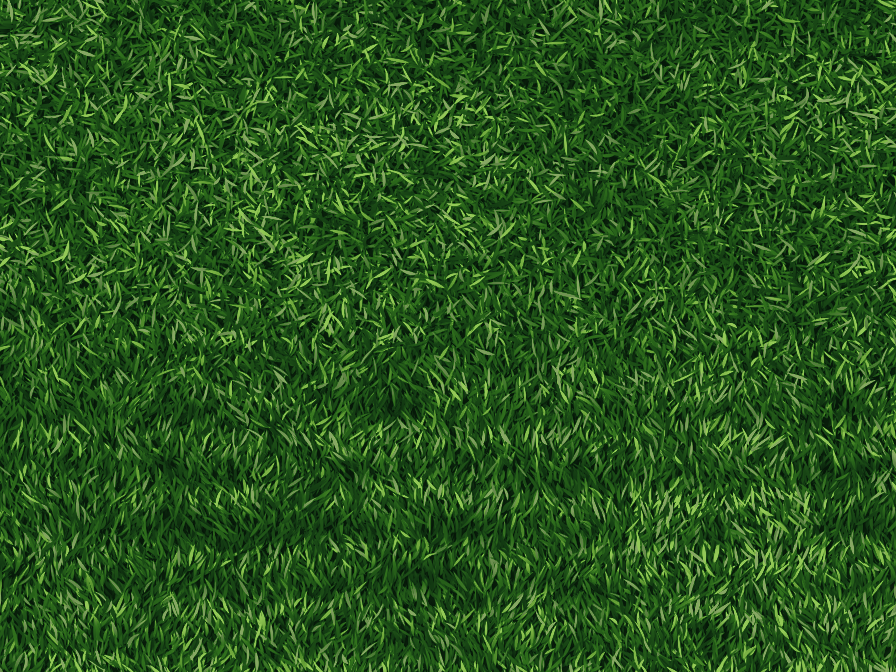
This texture is drawn by a WebGL 1 fragment shader. Its source:

```glsl
precision highp float;
// Dense lawn seen from above: many jittered grids of thin tapered blades,
// painted from the dark undergrowth up to the sunlit tips. Blades fan out
// freely at the top and stand in soft horizontal rows towards the bottom.
uniform vec2 u_resolution;

float hash(vec2 p) {
  return fract(sin(dot(p, vec2(127.1, 311.7))) * 43758.5453);
}

float noise(vec2 p) {
  vec2 i = floor(p), f = fract(p);
  f = f * f * (3.0 - 2.0 * f);
  return mix(mix(hash(i), hash(i + vec2(1.0, 0.0)), f.x),
             mix(hash(i + vec2(0.0, 1.0)), hash(i + 1.0), f.x), f.y);
}

// Coverage of a strip at signed distance d, fading when thinner than a pixel
float strip(float d, float halfWidth, float pixel) {
  return clamp((halfWidth - abs(d)) / pixel + 0.5, 0.0, 1.0)
       * clamp(2.0 * halfWidth / pixel, 0.0, 1.0);
}

// Broad light: mown rows below, clumps and drifting patches everywhere
float lawnLight(vec2 p) {
  float wobble = 0.03 * noise(p * vec2(5.0, 3.0)) + 0.02 * noise(p * 17.0);
  float rows = sin((p.y + wobble) * 72.0) * (1.0 - smoothstep(0.3, 0.6, p.y));
  float clumps = noise(p * vec2(15.0, 20.0)) - 0.5;
  float patches = noise(p * vec2(3.0, 5.0) + 7.0) - 0.5;
  return 1.0 + 0.17 * rows + 0.4 * clumps + 0.25 * patches;
}

// Tone 0..1 to green; pale turns the highlights from lime to greyish
vec3 grassColor(float tone, float pale) {
  vec3 lit = mix(vec3(0.42, 0.64, 0.22), vec3(0.37, 0.51, 0.27), pale);
  vec3 color = mix(vec3(0.02, 0.08, 0.03), vec3(0.07, 0.22, 0.07),
                   clamp(tone / 0.2, 0.0, 1.0));
  color = mix(color, vec3(0.12, 0.32, 0.09), clamp((tone - 0.2) / 0.25, 0.0, 1.0));
  color = mix(color, vec3(0.19, 0.44, 0.11), clamp((tone - 0.45) / 0.25, 0.0, 1.0));
  color = mix(color, lit, clamp((tone - 0.7) / 0.17, 0.0, 1.0));
  return color + vec3(0.16, 0.15, 0.12) * clamp((tone - 0.87) / 0.25, 0.0, 1.0);
}

void main() {
  vec2 p = gl_FragCoord.xy / u_resolution.y;
  float pixel = 1.0 / u_resolution.y;
  float cellSize = 0.022;
  float tone = 0.06;
  float pale = 0.0;

  for (int layer = 0; layer < 14; layer++) {
    float depth = float(layer) / 13.0;
    vec2 shift = vec2(hash(vec2(depth, 3.0)), hash(vec2(depth, 8.0)));
    vec2 home = floor(p / cellSize + shift);

    for (int j = -1; j <= 1; j++) {
      for (int i = -1; i <= 1; i++) {
        vec2 cell = home + vec2(float(i), float(j));
        vec2 seed = cell + 19.7 * float(layer);
        float h1 = hash(seed), h2 = hash(seed + 41.3);
        float h3 = hash(seed + 87.9), h4 = hash(seed + 133.1);
        vec2 center = (cell + vec2(h1, h2) - shift) * cellSize;

        // Lean away from vertical, shared partly with the neighbours
        float spread = mix(0.75, 1.5, smoothstep(0.3, 0.7, center.y));
        float lean = spread * (2.0 * h3 - 1.0)
                   + 0.4 * sin(center.x * 23.0 + 3.0 * sin(center.y * 19.0));
        vec2 dir = vec2(sin(lean), cos(lean));
        vec2 q = p - center;
        float halfLength = mix(0.009, 0.02, fract(h1 * 7.0 + h4));
        float along = dot(q, dir) / halfLength;
        if (abs(along) < 1.0) {
          float bend = (fract(h2 * 13.0) - 0.5) * 0.006 * along * along;
          float across = dot(q, vec2(dir.y, -dir.x)) - bend;
          float width = mix(0.0015, 0.0027, fract(h3 * 11.0))
                      * (1.0 - along * along) * (1.0 - 0.25 * along);

          // Cast shadow first, then the blade itself
          tone *= 1.0 - 0.3 * strip(across - 0.0025, width, pixel);
          float cover = strip(across, width, pixel);
          float bladeTone = 0.14 + 0.5 * depth + 0.95 * (h4 - 0.42) + 0.08 * along;
          tone = mix(tone, clamp(bladeTone, 0.02, 1.15), cover);
          pale = mix(pale, step(0.5, fract(h4 * 29.0)), cover);
        }
      }
    }
  }

  gl_FragColor = vec4(grassColor(tone * lawnLight(p), pale), 1.0);
}
```
